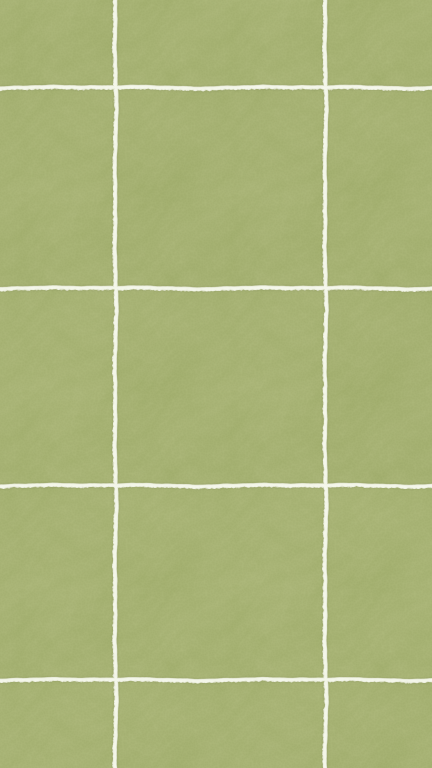
Give the GLSL for this texture, as a Shadertoy shader.

```glsl
const vec2 PITCH = vec2(0.486, 0.457);       // tile size, in canvas widths
const vec2 CROSSING = vec2(0.267, 0.204);    // lowest left line crossing
const float ROW_BEND = 0.0085;               // uneven spacing of the rows
const float HALF_LINE = 0.0050;
const float WOBBLE = 0.0021;
const float TORN_DEPTH = 0.0046;
const float TORN_SCALE = 120.0;
const float GRAIN = 0.022;
const float TILE_TONE = 0.006;
const vec3 MOSS = vec3(0.635, 0.685, 0.432);
const vec3 SAGE = vec3(0.680, 0.720, 0.485);
const vec3 PAPER = vec3(0.90, 0.91, 0.84);
const vec3 PAPER_LIGHT = vec3(0.96, 0.97, 0.92);
const float TAU = 6.2831853;

vec2 hash2(vec2 p) {
    vec2 q = vec2(dot(p, vec2(127.1, 311.7)), dot(p, vec2(269.5, 183.3)));
    return fract(sin(q) * 43758.545);
}

// Distance to the nearest scattered point
float cellular(vec2 p) {
    vec2 cell = floor(p);
    float nearest = 2.0;
    for (int j = -1; j <= 1; j++)
    for (int i = -1; i <= 1; i++) {
        vec2 c = cell + vec2(i, j);
        nearest = min(nearest, distance(p, c + hash2(c)));
    }
    return nearest;
}

// Warped sine layers, roughly -1 to 1
float clouds(vec2 p) {
    float sum = 0.0, amp = 0.5;
    for (int i = 0; i < 6; i++) {
        p += 0.6 * sin(p.yx * 1.3 + float(i));
        sum += amp * sin(p.x + 0.7) * sin(p.y + 1.9);
        p = mat2(1.36, 1.08, -1.08, 1.36) * p;
        amp *= 0.72;
    }
    return sum;
}

// Gentle sway along a line, t in tiles
float sway(float t) {
    return 0.6 * sin(TAU * (t - 0.15)) + 0.5 * sin(TAU * (2.0 * t + 0.45))
         + 0.22 * sin(TAU * (5.0 * t + 0.2)) + 0.15 * sin(TAU * 11.0 * t);
}

// Signed depth inside a strip: one edge clean, the other torn
float strip(float d, float tear) {
    float clean = HALF_LINE - d + 0.15 * TORN_DEPTH * (tear - 0.5);
    float torn = HALF_LINE + d - TORN_DEPTH * (tear - 0.4);
    return min(clean, torn);
}

void mainImage(out vec4 fragColor, in vec2 fragCoord) {
    float pixel = 1.0 / iResolution.x;
    vec2 uv = fragCoord * pixel;

    // Tile grid with slightly uneven rows
    vec2 p = uv - CROSSING;
    p.y += ROW_BEND * sin(TAU * p.y / (6.0 * PITCH.y));
    vec2 grid = p / PITCH;
    vec2 tile = floor(grid);
    vec2 local = p - tile * PITCH;

    // Mottled surface, nearly the same in every tile
    vec2 s = local + 0.012 * hash2(tile);
    float mottle = clouds(s * 13.0);
    vec2 brushed = mat2(0.8, -0.6, 0.6, 0.8) * s + 0.015 * sin(s.yx * 31.0);
    float streaks = cellular(brushed * vec2(16.0, 42.0));
    float tone = 0.40 + 0.30 * mottle + 0.35 * (0.5 - streaks);
    vec3 color = mix(MOSS, SAGE, clamp(tone, 0.0, 1.0));
    color += GRAIN * (cellular(s * 190.0) - 0.5);
    color += TILE_TONE * (hash2(tile + 7.0).x - 0.5);

    // Torn paper lines
    vec2 offset = p - PITCH * round(grid);
    offset -= WOBBLE * vec2(sway(grid.y + 0.5), -sway(grid.x));
    float tear = 0.65 * cellular(uv * TORN_SCALE) + 0.35 * cellular(uv * TORN_SCALE * 0.45);
    float depth = max(strip(offset.x, tear), strip(offset.y, tear));

    // Faint contact shade, then pale fibres
    color *= 1.0 - 0.04 * smoothstep(-0.006, 0.0, depth);
    float fibre = smoothstep(0.0, 0.0035, depth) * (1.1 - 0.4 * tear);
    vec3 paper = mix(PAPER, PAPER_LIGHT, clamp(fibre, 0.0, 1.0));
    color = mix(color, paper, smoothstep(-0.7 * pixel, 0.7 * pixel, depth));

    fragColor = vec4(color, 1.0);
}
```
